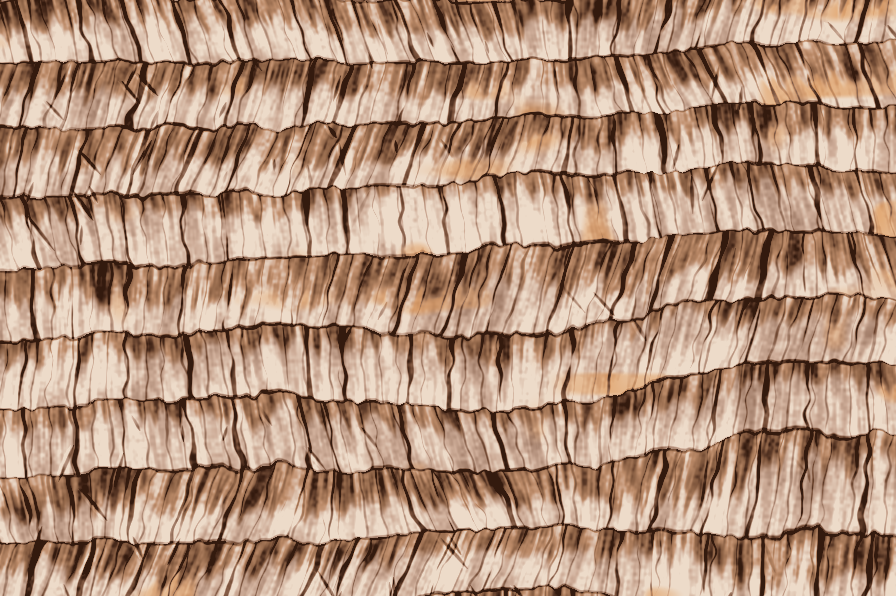
Reproduce this texture procedurally as a Shadertoy shader.

```glsl
// Palm trunk bark: stacked leaf-scar rings, each with a ragged brown fringe above
// a pale fibrous face. Warped rows carry stretched noise for the fibres, jittered
// columns for the vertical cracks, and scattered strokes for loose strands.

const float ROWS = 9.0;           // rings down the canvas
const float COLUMNS = 11.3;       // main cracks per canvas height of width
const float ROW_OFFSET = 0.30;    // phase of the rings at the left side
const float TILT = 0.30;          // rise of the rings towards the right
const float WARP = 0.90;          // waviness of the rings, in rows
const float SHEAR = 0.85;         // largest lean of the fibres
const float CRACK_WIDTH = 0.0032; // half width of a main crack
const float EDGE_WIDTH = 0.0026;  // half width of the line between rings
const float STAIN = 0.60;         // strength of the orange stains

const vec3 SHADOW = vec3(0.20, 0.10, 0.055);
const vec3 BROWN = vec3(0.48, 0.32, 0.23);
const vec3 TAUPE = vec3(0.66, 0.52, 0.44);
const vec3 TAN = vec3(0.81, 0.68, 0.60);
const vec3 CREAM = vec3(0.93, 0.86, 0.79);
const vec3 RUST = vec3(0.71, 0.49, 0.33);
const vec3 ORANGE = vec3(0.86, 0.54, 0.25);

// Integer hash of a lattice point, 0..1
float hash(vec2 p) {
    uvec2 q = uvec2(ivec2(floor(p))) * uvec2(1597334673u, 3812015801u);
    uint n = (q.x ^ q.y) * 1597334673u;
    n = (n ^ (n >> 15)) * 2246822519u;
    n ^= n >> 13;
    return float(n >> 8) / 16777216.0;
}

float noise(vec2 p) {
    vec2 i = floor(p), f = fract(p);
    f = f * f * (3.0 - 2.0 * f);
    return mix(mix(hash(i), hash(i + vec2(1, 0)), f.x),
               mix(hash(i + vec2(0, 1)), hash(i + vec2(1, 1)), f.x), f.y);
}

// Fine vertical strands at three widths
float fibres(vec2 p) {
    float n = 0.36 * noise(p * vec2(58.0, 9.0))
            + 0.38 * noise(p * vec2(125.0, 17.0) + 31.0)
            + 0.26 * noise(p * vec2(230.0, 34.0) + 67.0);
    return smoothstep(0.22, 0.78, n);
}

// Darkness of the cracks: one wobbling, broken line per jittered column
float cracks(vec2 p, float row, float density, float width, float px) {
    float dark = 0.0;
    float column = floor(p.x * density);
    for (int k = -1; k <= 1; k++) {
        vec2 id = vec2(column + float(k), row);
        float shared = hash(vec2(id.x, density * 9.0));
        float own = hash(id + density * 5.0);
        float wobble = noise(vec2(p.y * 38.0, id.x * 7.0)) - 0.5;
        float center = (id.x + 0.15 + 0.5 * shared + 0.3 * own) / density + 0.009 * wobble;
        float taper = noise(vec2(p.y * 26.0 + own * 50.0, id.x * 3.0 + density));
        float w = width * (0.2 + 1.5 * taper) * (0.4 + own);
        float line = 1.0 - smoothstep(w - px, w + px, abs(p.x - center));
        dark = max(dark, line * smoothstep(0.18, 0.45, taper + 0.3 * own));
    }
    return dark;
}

// Loose leaning strands: x is the shadow, y the lit side
vec2 strands(vec2 p, float px) {
    vec2 result = vec2(0.0), base = floor(p * 13.0);
    for (int j = -1; j <= 1; j++)
    for (int i = -1; i <= 1; i++) {
        vec2 id = base + vec2(i, j);
        float kind = hash(id + 211.0);
        vec2 d = p - (id + vec2(hash(id + 17.0), hash(id + 53.0))) / 13.0;
        float lean = 1.5 * (hash(id + 91.0) - 0.4);
        float reach = 0.010 + 0.024 * hash(id + 131.0);
        float along = clamp(d.y / reach, -1.0, 1.0);
        float w = (0.0008 + 0.0026 * kind) * (1.0 - along * along);
        float across = (d.x - lean * d.y) / sqrt(1.0 + lean * lean);
        float on = step(0.5, kind) * step(abs(d.y), reach);
        result.x = max(result.x, on * (1.0 - smoothstep(w - px, w + px, abs(across))));
        result.y = max(result.y, on * (1.0 - smoothstep(w - px, w + px, abs(across + 0.005))));
    }
    return result;
}

// Shadow to cream in four even steps
vec3 barkRamp(float tone) {
    float t = clamp(tone, 0.0, 1.0) * 4.0;
    vec3 c = mix(SHADOW, BROWN, clamp(t, 0.0, 1.0));
    c = mix(c, TAUPE, clamp(t - 1.0, 0.0, 1.0));
    c = mix(c, TAN, clamp(t - 2.0, 0.0, 1.0));
    return mix(c, CREAM, clamp(t - 3.0, 0.0, 1.0));
}

void mainImage(out vec4 fragColor, in vec2 fragCoord) {
    float px = 1.0 / iResolution.y;
    vec2 p = fragCoord * px;
    p.y = 1.0 - p.y;

    // Wavy rings; f runs from 0 at the top of a ring to 1 at its foot
    float level = p.y * ROWS - ROW_OFFSET + TILT * p.x
                + WARP * (noise(vec2(p.x * 2.3, p.y * 3.0) + 5.0) - 0.5)
                + 0.16 * (noise(vec2(p.x * 17.0, p.y * 4.0)) - 0.5)
                + 0.08 * (noise(vec2(p.x * 75.0, p.y * 6.0)) - 0.5);
    float row = floor(level), f = level - row;

    // Fibres lean differently along each ring
    float lean = SHEAR * (noise(vec2(p.x * 2.6, row * 7.0 + 3.0)) - 0.5);
    vec2 q = vec2(p.x + lean * (f - 0.5) / ROWS, p.y + row * 3.7);
    float strand = fibres(q);
    float coarse = noise(q * vec2(34.0, 11.0) + 80.0);
    float patches = noise(vec2(p.x * 4.5, row * 5.0 + 40.0));

    // Pale face, brighter towards its foot
    float tone = 0.80 + 0.10 * smoothstep(0.2, 0.8, f);
    tone += 0.42 * (strand - 0.5) + 0.22 * (coarse - 0.5);
    tone += 0.26 * (noise(p * vec2(11.0, 16.0)) - 0.5) + 0.20 * (noise(p * 165.0) - 0.5);

    // Ragged fringe hanging from the top of the ring
    float reach = 0.10 + 0.34 * hash(vec2(row, 77.0)) + 0.32 * (patches - 0.3);
    reach += 0.42 * (noise(q * vec2(95.0, 3.0) + 12.0) - 0.5);
    float fringe = 1.0 - smoothstep(reach - 0.10, reach + 0.14, f);
    tone -= fringe * (0.17 + 0.34 * (1.0 - strand));

    // Dark line between rings, fading in and out
    float edgeDist = min(f, 1.0 - f) / ROWS;
    float edgeWidth = EDGE_WIDTH * (0.3 + 1.2 * noise(vec2(p.x * 22.0, level * 0.3)));
    float edge = 1.0 - smoothstep(edgeWidth - px, edgeWidth + px, edgeDist);
    tone -= edge * (0.25 + 0.55 * noise(vec2(p.x * 9.0, p.y * 5.0) + 19.0));

    // Cracks in two sizes, then loose strands
    float split = cracks(q, row, COLUMNS, CRACK_WIDTH, px);
    float fine = cracks(q, row, COLUMNS * 2.7, CRACK_WIDTH * 0.45, px);
    vec2 loose = strands(p, px) * smoothstep(0.40, 0.65, noise(p * 5.0 + 60.0));
    tone += 0.18 * loose.y;
    tone -= 0.80 * split + 0.42 * fine * (1.0 - split) + 0.60 * loose.x;

    // Warm fringe and a few orange stains
    vec3 color = barkRamp(tone);
    float middle = smoothstep(0.1, 0.35, tone) * (1.0 - smoothstep(0.6, 0.9, tone));
    color = mix(color, RUST * (0.55 + 0.75 * tone), 0.65 * fringe * middle);
    float stain = smoothstep(0.77, 0.90, noise(p * vec2(10.0, 14.0) + 140.0));
    stain *= smoothstep(0.3, 0.6, tone) * (0.4 + 0.6 * coarse);
    color = mix(color, ORANGE, STAIN * stain * (1.0 - fringe));
    fragColor = vec4(color, 1.0);
}
```
